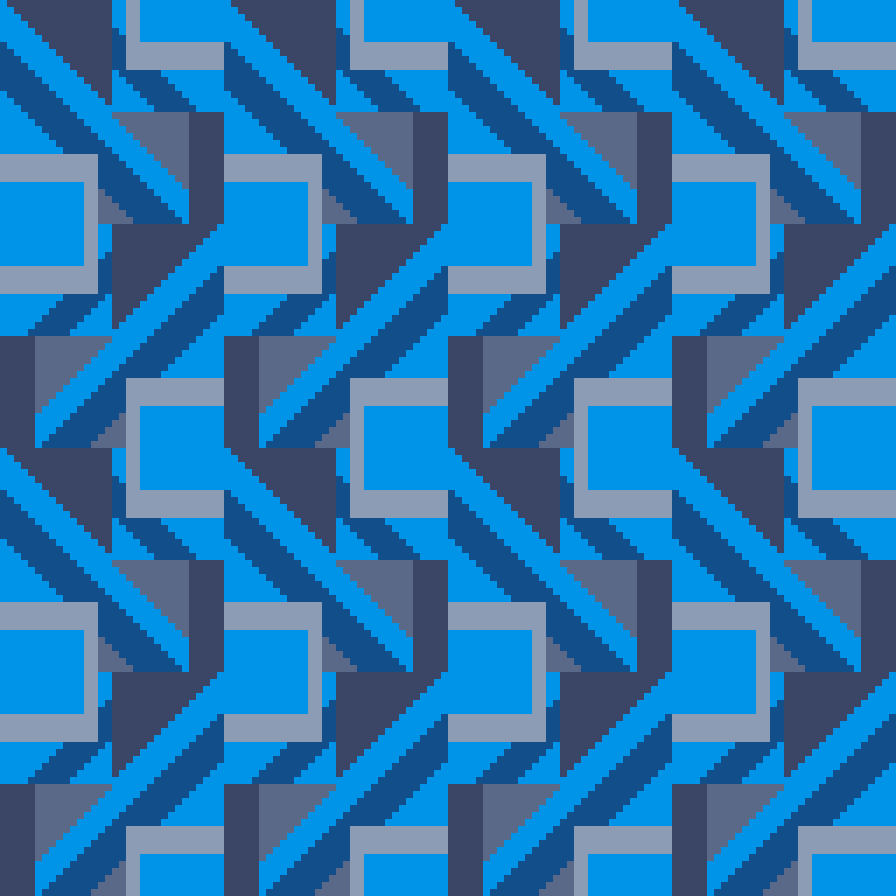
Give the GLSL for this pattern, as a three.js fragment shader.

```glsl
// Interlocking beams, shaded wedges and framed boxes on a stepped grid of cells.
// One 32 x 32 cell motif is mirrored on every other row (a glide reflection),
// giving 4 repeats across and 2 down; edges are smoothed by supersampling.

varying vec2 vUv;

const float REPEATS_ACROSS = 4.0;
const float MOTIF = 32.0;          // motif side, in cells
const float HALF_MOTIF = 16.0;
const float BAR_START = 27.0;      // left side of the upright bar
const vec2 BOX_OUTER = vec2(14.0, 10.0);  // frame extent from the motif corner
const vec2 BOX_INNER = vec2(12.0, 6.0);   // box face extent
const int SAMPLES = 4;             // supersamples per axis

const vec3 BLUE = vec3(0.00, 0.58, 0.91);
const vec3 DEEP_BLUE = vec3(0.07, 0.31, 0.54);
const vec3 PURPLE = vec3(0.23, 0.27, 0.40);
const vec3 SLATE = vec3(0.35, 0.41, 0.53);
const vec3 FRAME = vec3(0.55, 0.61, 0.71);

bool inside(vec2 p, vec2 size) {
  return p.x < size.x && p.y < size.y;
}

// Colour of one motif cell; c counts right and down from the top left.
vec3 motifColor(vec2 c) {
  float diagonal = c.y - c.x;
  bool rightHalf = c.x > HALF_MOTIF - 0.5;
  bool lowerHalf = c.y > HALF_MOTIF - 0.5;
  vec3 color = BLUE;

  // Long beam's shaded side and the small wedge beneath it
  if (c.x < BAR_START && diagonal > 5.5) {
    if (diagonal < 12.5) color = DEEP_BLUE;
    else if (c.x > BOX_OUTER.x - 0.5) color = SLATE;
  }

  // Wedges above the beam, and the short beam behind the upper box
  if (!lowerHalf) {
    if (!rightHalf && diagonal < -0.5) color = PURPLE;
    if (rightHalf && diagonal > -12.5 && diagonal < -6.5) color = DEEP_BLUE;
  } else {
    if (rightHalf && diagonal < 0.5) color = SLATE;
    if (c.x > BAR_START - 0.5) color = PURPLE;
  }

  // Framed boxes, cut by the motif's lower left and upper right corners
  vec2 fromLowerLeft = vec2(c.x, MOTIF - 1.0 - c.y);
  vec2 fromUpperRight = vec2(MOTIF - 1.0 - c.x, c.y);
  if (inside(fromLowerLeft, BOX_OUTER) || inside(fromUpperRight, BOX_OUTER)) color = FRAME;
  if (inside(fromLowerLeft, BOX_INNER) || inside(fromUpperRight, BOX_INNER)) color = BLUE;
  return color;
}

vec3 patternColor(vec2 uv) {
  vec2 cell = floor(vec2(uv.x, 1.0 - uv.y) * MOTIF * REPEATS_ACROSS);
  float row = floor(cell.y / MOTIF);
  vec2 local = mod(cell, MOTIF);
  if (mod(row, 2.0) > 0.5) local.x = MOTIF - 1.0 - local.x;
  return motifColor(local);
}

void main() {
  // Average a small grid of samples over the footprint of one fragment
  vec2 footprint = fwidth(vUv);
  vec3 sum = vec3(0.0);
  for (int j = 0; j < SAMPLES; j++) {
    for (int i = 0; i < SAMPLES; i++) {
      vec2 offset = (vec2(float(i), float(j)) + 0.5) / float(SAMPLES) - 0.5;
      sum += patternColor(vUv + offset * footprint);
    }
  }
  gl_FragColor = vec4(sum / float(SAMPLES * SAMPLES), 1.0);
}
```
